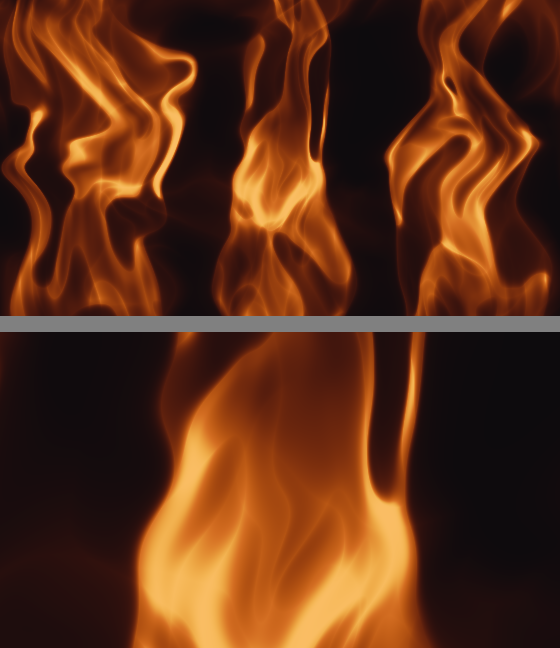
Top: the whole. Bottom: its middle third, enlarged.
Write a Shadertoy shader that draws this texture.

```glsl
vec2 gradientAt(vec2 cell) {
    float angle = 6.2832 * fract(sin(dot(cell, vec2(127.1, 311.7))) * 43758.55);
    return vec2(cos(angle), sin(angle));
}

float gradientNoise(vec2 p) {
    vec2 cell = floor(p), f = p - cell;
    vec2 u = f * f * f * (f * (f * 6.0 - 15.0) + 10.0);
    float a = dot(gradientAt(cell), f);
    float b = dot(gradientAt(cell + vec2(1, 0)), f - vec2(1, 0));
    float c = dot(gradientAt(cell + vec2(0, 1)), f - vec2(0, 1));
    float d = dot(gradientAt(cell + vec2(1, 1)), f - vec2(1, 1));
    return mix(mix(a, b, u.x), mix(c, d, u.x), u.y);
}

vec2 noisePair(vec2 p) {
    return vec2(gradientNoise(p), gradientNoise(p + vec2(37.4, 19.7)));
}

// Lit sheet edge: crisp on the outside, fading slowly inward
float fold(float dist, float fade) {
    return dist > 0.0 ? exp(-dist * fade) : exp(dist * 100.0);
}

float flameColumn(vec2 p, float id) {
    vec2 seed = vec2(id * 9.37, id * 5.71);

    // Straight at the base, curling higher up
    float curl = mix(0.3, 1.0, smoothstep(0.05, 0.5, p.y));
    vec2 q = p + curl * 0.25 * noisePair(p * 2.6 + seed);
    q += curl * 0.07 * noisePair(q * 6.5 + seed);
    float x = q.x - 0.29 - 0.6 * id;

    float halfWidth = 0.2 - 0.03 * p.y + 0.15 * gradientNoise(vec2(seed.x + 0.4, q.y * 3.2));
    float edge = halfWidth - abs(x);
    float body = smoothstep(-0.014, 0.022, edge);

    // Dark hollows with glowing borders
    float hollow = (gradientNoise(vec2(x * 7.5, q.y * 3.2) + seed + 3.3) - 0.11) / 7.5;
    float sheet = body * mix(0.2, 1.0, smoothstep(0.016, -0.012, hollow));

    float streaks = gradientNoise(vec2(x * 28.0, q.y * 1.6) + seed);
    float heat = sheet * (0.38 + 0.28 * streaks);
    heat += 0.62 * fold(edge, 33.0) * (0.85 + 1.2 * gradientNoise(q * 4.0 + seed));
    heat += 0.7 * body * fold(-hollow, 33.0);

    // Overlapping inner folds
    for (float i = 0.0; i < 4.0; i++) {
        vec2 shift = seed + vec2(i * 13.7, i * 7.9 + 0.5);
        float line = gradientNoise(vec2(x * 8.0, q.y * 2.6) + shift) / 8.0;
        float strength = smoothstep(-0.25, 0.4, gradientNoise(q * 3.4 + shift.yx));
        heat += 0.67 * sheet * strength * fold(line, 34.0);
    }
    float core = (p.y - 0.52) / 0.27;
    heat *= 0.82 + 0.38 * exp(-core * core);
    float halo = exp(-22.0 * max(-edge, 0.0));
    return 0.52 * pow(max(heat, 0.0), 1.8) + 0.09 * halo;
}

// Faint red veils between the columns
float veils(vec2 p) {
    vec2 q = p + 0.2 * noisePair(p * 3.0 + 51.3);
    q += 0.06 * noisePair(q * 7.0 + 12.6);
    float cover = smoothstep(-0.2, 0.3, gradientNoise(q * vec2(2.6, 1.8) + 8.2) + 0.25 * p.y - 0.1);
    float streaks = gradientNoise(q * vec2(16.0, 2.5) + 4.7);
    float glow = 0.14 + 0.14 * streaks;
    for (float i = 0.0; i < 2.0; i++) {
        float line = gradientNoise(q * vec2(6.5, 2.8) + 23.6 + 17.3 * i) / 8.0;
        glow += 0.26 * fold(line, 32.0);
    }
    return cover * glow;
}

vec3 fireColor(float h) {
    float green = 0.042 + 0.1 * h + 0.43 * h * h + 0.17 * smoothstep(0.82, 1.0, h);
    float blue = 0.052 + 0.34 * pow(h, 8.0);
    return vec3(0.05 + 0.93 * h, green, blue);
}

void mainImage(out vec4 fragColor, in vec2 fragCoord) {
    vec2 p = fragCoord / iResolution.y;
    float heat = max(veils(p), 0.0);
    for (float id = 0.0; id < 3.0; id++) heat += flameColumn(p, id);

    // Deepen the shadows and push the hottest edges
    heat = 0.52 * heat + 0.29 * heat * heat * heat;
    fragColor = vec4(fireColor(1.0 - exp(-1.25 * heat)), 1.0);
}
```
